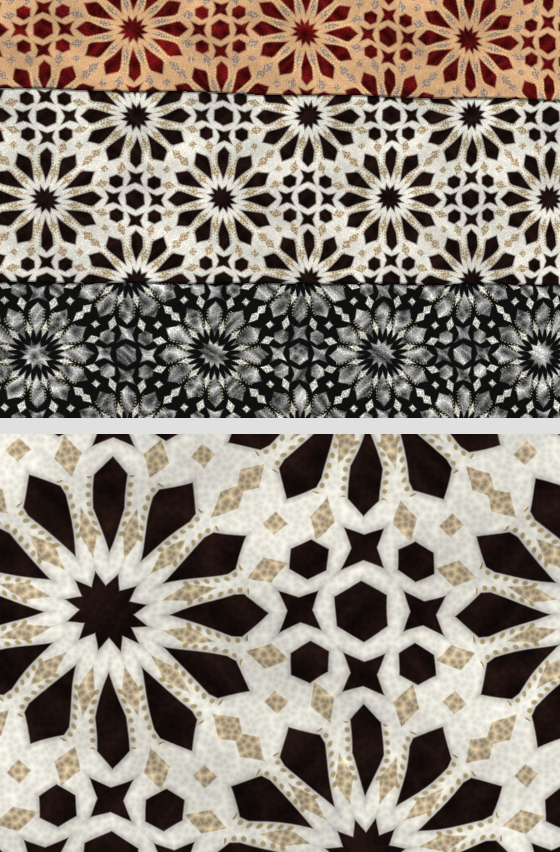
Top, the full canvas; bottom, a detail of the centre.
Give the GLSL for this pattern, as a Shadertoy shader.

```glsl
// Three overlapping strips of velvet brocade woven with twelve-petal star rosettes.
#define CELL vec2(0.402, 0.396)
#define PETAL_WIDTH 0.043
#define NARROW_PETAL 0.031
#define STAR_RADIUS 0.082
#define GAP_RING 0.105
#define WOBBLE 0.005
#define PILE_SCALE 26.0
#define WEAR 0.30
#define BEAD_PITCH 0.019

const float SECTOR = 0.5235988;

float hash(vec2 p) {
    return fract(sin(dot(p, vec2(127.1, 311.7))) * 43758.5453);
}

// Cellular noise: distance to the nearest scattered point
float cellular(vec2 p) {
    vec2 base = floor(p);
    float nearest = 2.0;
    for (int y = -1; y <= 1; y++)
    for (int x = -1; x <= 1; x++) {
        vec2 c = base + vec2(x, y);
        vec2 site = c + vec2(hash(c), hash(c + 17.3));
        nearest = min(nearest, length(p - site));
    }
    return nearest;
}

float hexagon(vec2 p, float apothem) {
    p = abs(p);
    return max(p.x, p.x * 0.5 + p.y * 0.866) - apothem;
}

float spike(vec2 p, float tip) {
    return dot(p - vec2(tip, 0.0), normalize(vec2(0.45, 1.0)));
}

float petal(vec2 p, float width) {
    float inner = (p.y - 0.36 * (p.x - 0.125)) * 0.94;
    float outer = (p.y - 0.9 * (0.312 - p.x)) * 0.74;
    return max(p.y - width, max(inner, outer));
}

// x: motif distance, y: filler distance, z: bead coverage
vec3 lattice(vec2 p, float aa) {
    vec2 q = p - floor(p + 0.5);
    if (abs(q.x) + abs(q.y) > 0.5) q -= 0.5 * sign(q);
    q = abs(q);

    // Rosette: central star and ring of petals
    float r = length(q), angle = atan(q.y, q.x);
    float index = floor(angle / SECTOR + 0.5);
    float fold = abs(angle - index * SECTOR);
    vec2 axis = r * vec2(cos(fold), sin(fold));
    vec2 between = r * vec2(cos(0.5 * SECTOR - fold), sin(0.5 * SECTOR - fold));
    float leaf = petal(axis, index > 2.5 ? NARROW_PETAL : PETAL_WIDTH);
    float motif = min(leaf, spike(between, STAR_RADIUS));

    // Gap: hexagon ringed by small hexagons and pointed crosses
    vec2 g = abs(q - (q.x > q.y ? vec2(0.5, 0.0) : vec2(0.0, 0.5)));
    vec2 s = abs(g - (g.x > g.y ? vec2(0.125, 0.0) : vec2(0.0, 0.125)));
    s = vec2(s.x + s.y, abs(s.x - s.y)) * 0.707;
    motif = min(motif, min(hexagon(g, 0.052), hexagon(g - GAP_RING, 0.036)));
    motif = min(motif, spike(s, 0.057));

    // Filler kites between petals and where rosettes meet
    float filler = abs(between.x - 0.165) * 0.35 + between.y - 0.018;
    filler = min(filler, abs(between.x - 0.325) * 0.6 + between.y - 0.026);
    vec2 d = abs(g - 0.178);
    filler = min(filler, (d.x + d.y) * 0.707 - 0.017);

    // Beads stitched along the petal sides
    float along = (fract(axis.x / BEAD_PITCH) - 0.5) * BEAD_PITCH;
    float bead = smoothstep(aa, -aa, length(vec2(along, leaf - 0.009)) - 0.005);
    bead *= step(0.15, axis.x) * step(axis.x, 0.275);
    return vec3(motif, filler, bead);
}

void mainImage(out vec4 fragColor, in vec2 fragCoord) {
    vec2 uv = fragCoord / iResolution.y;
    float px = 1.0 / iResolution.y;

    // Strip edges, sagging slightly to the right
    float upper = uv.y - (0.789 - 0.022 * uv.x + 0.002 * sin(uv.x * 17.0));
    float lower = uv.y - (0.324 - 0.004 * uv.x + 0.0015 * sin(uv.x * 23.0));
    bool red = upper > 0.0, silver = lower < 0.0;

    // Strip colours and lattice origin
    vec2 origin = vec2(0.110, 0.524);
    vec3 ribbon = vec3(0.88, 0.87, 0.83), velvet = vec3(0.11, 0.065, 0.055);
    vec3 fill = vec3(0.74, 0.67, 0.55), beads = vec3(0.62, 0.54, 0.36);
    if (red) {
        origin = vec2(0.708, 0.930 - 0.05 * max(uv.x - 0.6, 0.0));
        ribbon = vec3(0.83, 0.66, 0.49); velvet = vec3(0.35, 0.06, 0.06);
        fill = vec3(0.68, 0.59, 0.52); beads = vec3(0.93, 0.80, 0.56);
    } else if (silver) {
        origin = vec2(0.090, 0.152);
        ribbon = vec3(0.06, 0.065, 0.06); velvet = vec3(0.59, 0.59, 0.58);
        fill = vec3(0.82, 0.81, 0.77); beads = vec3(0.80, 0.76, 0.62);
    }

    // Stretch of the cloth and uneven weaving
    float stretched = uv.x - 0.066 * (uv.x - 0.11) * (1.319 - uv.x);
    vec2 p = (vec2(stretched, uv.y) - origin) / CELL;
    p += WOBBLE * (sin(p.yx * vec2(9.0, 11.0) + 1.3) + 0.6 * sin(p.yx * 31.0 + p * 13.0));
    float aa = 1.2 * px / CELL.y;
    vec3 m = lattice(p, aa);
    if (silver) m.x -= 0.004;

    // Crushed pile and fine thread grain
    float pile = cellular(uv * PILE_SCALE + sin(uv.yx * 40.0)) - 0.5;
    float grain = cellular(uv * 190.0) - 0.5;
    float crease = sin(uv.x * 19.0 + 2.0 * sin(uv.y * 15.0)) * sin(uv.y * 27.0 + uv.x * 6.0);

    float edge = smoothstep(0.0, 0.014, m.x);
    vec3 color = ribbon * (0.84 + 0.18 * edge);
    color = mix(color, fill * (1.0 + 0.4 * grain), smoothstep(aa, -aa, m.y));
    color = mix(color, beads, m.z * 0.85);
    vec3 nap = velvet * (1.0 + (silver ? 1.3 : 0.9) * pile + 0.25 * grain);
    color = mix(color, nap, smoothstep(aa, -aa, m.x));
    color *= 1.0 + WEAR * (0.45 * grain + 0.3 * pile + 0.22 * crease);

    // Shadow under each overlapping hem
    float hem = min(abs(upper), abs(lower));
    color *= mix(0.45, 1.0, smoothstep(0.0, 0.007, hem));
    fragColor = vec4(clamp(color, 0.0, 1.0), 1.0);
}
```
